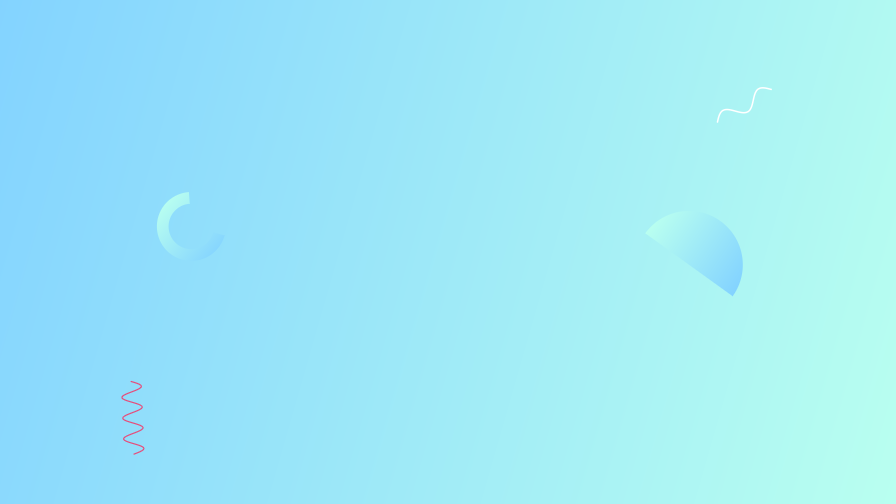
Write a Shadertoy shader that draws this background.

```glsl
const vec3 SKY = vec3(0.515, 0.828, 1.0);
const vec3 MINT = vec3(0.725, 1.0, 0.94);
const vec3 ROSE = vec3(0.9, 0.3, 0.48);
const vec3 WHITE = vec3(1.0);
const float TAU = 6.28319;

// Position along the line a-b, from 0 to 1
float ramp(vec2 p, vec2 a, vec2 b) {
    vec2 axis = b - a;
    return clamp(dot(p - a, axis) / dot(axis, axis), 0.0, 1.0);
}

float segmentDistance(vec2 p, vec2 a, vec2 b) {
    return length(p - mix(a, b, ramp(p, a, b)));
}

// Ring sector centred on the angle "facing", with radial ends
float arcDistance(vec2 p, float facing, float aperture, float radius, float halfWidth) {
    float c = cos(facing), s = sin(facing);
    vec2 q = vec2(c * p.x + s * p.y, c * p.y - s * p.x);
    float r = length(q);
    float ends = (abs(atan(q.y, q.x)) - aperture) * r;
    return max(abs(r - radius) - halfWidth, ends);
}

// Half disc on the side of the chord that "normal" points to
float halfDiscDistance(vec2 p, vec2 normal, float radius) {
    return max(length(p) - radius, -dot(p, normal));
}

vec2 wavePoint(vec2 a, vec2 b, float amplitude, float cycles, float t) {
    vec2 dir = normalize(b - a);
    return mix(a, b, t) + vec2(-dir.y, dir.x) * amplitude * sin(TAU * cycles * t);
}

// Sine curve running from a to b, measured as a chain of short segments
float waveDistance(vec2 p, vec2 a, vec2 b, float amplitude, float cycles) {
    const int STEPS = 72;
    float d = 10.0;
    vec2 previous = a;
    for (int i = 1; i <= STEPS; i++) {
        vec2 next = wavePoint(a, b, amplitude, cycles, float(i) / float(STEPS));
        d = min(d, segmentDistance(p, previous, next));
        previous = next;
    }
    return d;
}

float coverage(float d, float pixel) {
    return clamp(0.5 - d / pixel, 0.0, 1.0);
}

void mainImage(out vec4 fragColor, in vec2 fragCoord) {
    float pixel = 1.0 / iResolution.y;
    vec2 p = fragCoord * pixel;
    float aspect = iResolution.x * pixel;

    // Slanted backdrop gradient, reaching both corners
    vec2 slant = vec2(0.961, -0.276);
    vec2 topLeft = vec2(0.0, 1.0);
    float span = dot(vec2(aspect, -1.0), slant);
    vec3 color = mix(SKY, MINT, ramp(p, topLeft, topLeft + slant * span));

    // Open ring
    vec2 ring = p - vec2(0.3796, 0.5507);
    vec3 ringColor = mix(MINT, SKY, ramp(ring, vec2(-0.055, 0.05), vec2(0.06, -0.05)));
    color = mix(color, ringColor, coverage(arcDistance(ring, 3.83, 2.19, 0.0567, 0.0116), pixel));

    // Half disc
    vec2 disc = p - vec2(1.367, 0.4747);
    vec3 discColor = mix(MINT, SKY, ramp(disc, vec2(-0.085, 0.065), vec2(0.09, -0.055)));
    color = mix(color, discColor, coverage(halfDiscDistance(disc, vec2(0.584, 0.811), 0.1068), pixel));

    // Thin squiggles
    float whiteWave = waveDistance(p, vec2(1.4236, 0.758), vec2(1.53, 0.8226), 0.0139, 1.5);
    color = mix(color, WHITE, coverage(whiteWave - 0.0015, pixel));
    float roseWave = waveDistance(p, vec2(0.2604, 0.243), vec2(0.2662, 0.0991), 0.0197, 3.5);
    color = mix(color, ROSE, coverage(roseWave - 0.0012, pixel));

    fragColor = vec4(color, 1.0);
}
```
